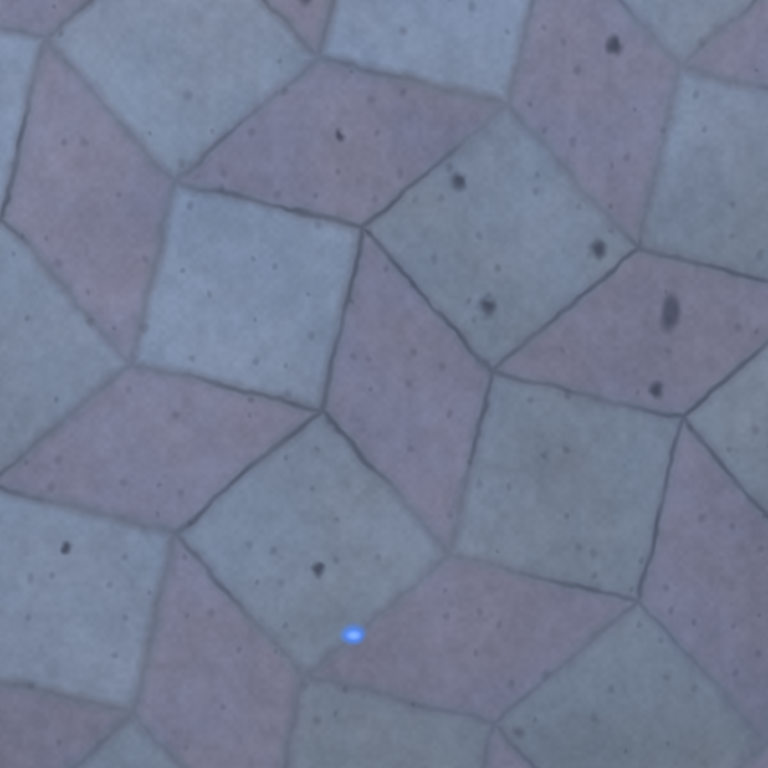
This texture is drawn by a three.js fragment shader. Its source:

```glsl
varying vec2 vUv;

// Edge vectors: two alternate across, two alternate down
const vec2 ACROSS_A = vec2(0.247, -0.060);
const vec2 ACROSS_B = vec2(0.167, -0.188);
const vec2 DOWN_A = vec2(-0.055, -0.237);
const vec2 DOWN_B = vec2(-0.189, -0.160);
const vec2 ORIGIN = vec2(0.226, 0.764);

const vec3 MAUVE = vec3(0.462, 0.472, 0.565);
const vec3 GREY = vec3(0.448, 0.494, 0.565);
const vec3 BLUE = vec3(0.478, 0.536, 0.638);
const vec3 JOINT = vec3(0.448, 0.482, 0.565);
const vec3 SEAM = vec3(0.275, 0.305, 0.380);
const vec3 PIT = vec3(0.210, 0.230, 0.300);
const vec3 GLINT = vec3(0.330, 0.540, 0.960);

float hash(vec2 p) {
  return fract(sin(dot(p, vec2(127.1, 311.7))) * 43758.5453);
}

float noise(vec2 p) {
  vec2 i = floor(p), f = fract(p);
  f = f * f * (3.0 - 2.0 * f);
  return mix(mix(hash(i), hash(i + vec2(1.0, 0.0)), f.x),
             mix(hash(i + vec2(0.0, 1.0)), hash(i + vec2(1.0, 1.0)), f.x), f.y);
}

float fbm(vec2 p) {
  return 0.55 * noise(p) + 0.30 * noise(p * 2.1 + 7.3) + 0.15 * noise(p * 4.3 + 2.9);
}

float cross2(vec2 a, vec2 b) {
  return a.x * b.y - a.y * b.x;
}

// Coordinates of p measured along a and b
vec2 toBasis(vec2 p, vec2 a, vec2 b) {
  return vec2(cross2(p, b), cross2(a, p)) / cross2(a, b);
}

// Distance inside a parallelogram with one corner at zero
float tileDepth(vec2 p, vec2 a, vec2 b) {
  vec2 inset = 0.5 - abs(toBasis(p, a, b) - 0.5);
  float area = abs(cross2(a, b));
  return min(inset.x * area / length(b), inset.y * area / length(a));
}

// Keeps the deepest tile: depth, kind, lattice cell
vec4 deeper(vec4 best, float depth, float kind, vec2 cell) {
  return depth > best.x ? vec4(depth, kind, cell) : best;
}

vec4 findTile(vec2 p) {
  vec2 stepX = ACROSS_A + ACROSS_B, stepY = DOWN_A + DOWN_B;
  vec2 base = floor(toBasis(p, stepX, stepY));
  vec4 best = vec4(-1.0, 0.0, 0.0, 0.0);
  for (int i = -1; i <= 1; i++) {
    for (int j = -1; j <= 1; j++) {
      vec2 cell = base + vec2(float(i), float(j));
      vec2 q = p - cell.x * stepX - cell.y * stepY;
      best = deeper(best, tileDepth(q, ACROSS_A, DOWN_A), 0.0, cell);
      best = deeper(best, tileDepth(q - ACROSS_A, ACROSS_B, DOWN_A), 1.0, cell);
      best = deeper(best, tileDepth(q - DOWN_A, ACROSS_A, DOWN_B), 2.0, cell);
      best = deeper(best, tileDepth(q - ACROSS_A - DOWN_A, ACROSS_B, DOWN_B), 3.0, cell);
    }
  }
  return best;
}

// Rhombi are mauve; upright squares turn from blue to grey, diamonds stay greyer
vec3 tileColor(float kind, vec2 cell, float coolness) {
  bool rhombus = kind > 0.5 && kind < 2.5;
  float blueness = clamp(kind < 0.5 ? 0.65 + 1.2 * coolness : 0.35 + 0.4 * coolness, 0.0, 1.0);
  vec3 color = rhombus ? MAUVE : mix(GREY, BLUE, blueness);
  return color * (0.985 + 0.03 * hash(cell + kind + 9.2));
}

float spot(vec2 p, vec2 radius, float soft) {
  return 1.0 - smoothstep(1.0 - soft, 1.0 + soft, length(p / radius));
}

// Scattered round marks, at most one in each grid square
float pits(vec2 p, float size, float radius, float chance) {
  vec2 id = floor(p / size);
  vec2 center = 0.2 + 0.6 * vec2(hash(id + 1.7), hash(id + 8.3));
  float r = radius * (0.6 + 0.6 * hash(id + 4.4));
  vec2 q = p - (id + center) * size + 0.7 * radius * (noise(p * 110.0) - 0.5);
  return step(hash(id + 6.1), chance) * spot(q, vec2(r, r * 1.2), 0.8);
}

void main() {
  vec2 wobble = vec2(noise(vUv * 28.0), noise(vUv * 28.0 + 40.0)) - 0.5;
  vec2 ripple = vec2(noise(vUv * 85.0), noise(vUv * 85.0 + 20.0)) - 0.5;
  vec4 tile = findTile(vUv - ORIGIN + 0.006 * wobble + 0.003 * ripple);

  // Tile face with mottling, grain and broad light
  vec3 face = tileColor(tile.y, tile.zw, vUv.y - vUv.x + 0.3 * (noise(vUv * 7.0) - 0.5));
  vec3 color = mix(JOINT, face, smoothstep(0.0, 0.016, tile.x));
  color *= 1.0 + 0.11 * (fbm(vUv * 7.0) - 0.5) + 0.11 * (fbm(vUv * vec2(58.0, 46.0)) - 0.5);
  color += vec3(0.022, 0.0, -0.022) * (fbm(vUv * 11.0 + 5.0) - 0.5);
  color += 0.022 * (noise(vUv * 150.0) - 0.5);
  color *= 1.0 + 0.07 * (vUv.y - 0.5) - 0.03 * (vUv.x - 0.5);

  // Worn seams: a broken soft core in a faint shadow
  float wear = smoothstep(0.32, 0.72, noise(vUv * 6.5 + 3.0)) * (0.3 + 0.7 * noise(vUv * 34.0));
  float core = 1.0 - smoothstep(0.0, 0.0055 + 0.002 * noise(vUv * 50.0), tile.x);
  float shadow = 1.0 - smoothstep(0.0, 0.016, tile.x);
  color = mix(color, SEAM, core * (0.08 + 0.56 * wear) + 0.12 * shadow);

  // Pits, fine specks and a dark smudge
  float inner = smoothstep(0.008, 0.025, tile.x);
  color = mix(color, PIT, 0.70 * inner * pits(vUv, 0.18, 0.0080, 0.28));
  color = mix(color, PIT, 0.20 * pits(vUv + 0.37, 0.042, 0.0042, 0.35));
  color = mix(color, PIT, 0.55 * spot(vUv - vec2(0.874, 0.595) + 0.01 * wobble, vec2(0.014, 0.023), 0.5));

  // Small blue glint
  vec2 g = vUv - vec2(0.458, 0.178) + 0.012 * wobble;
  color = mix(color, GLINT, 0.9 * spot(g, vec2(0.015, 0.012), 0.5));
  color += 0.18 * spot(g, vec2(0.007, 0.005), 0.8);

  gl_FragColor = vec4(color, 1.0);
}
```
